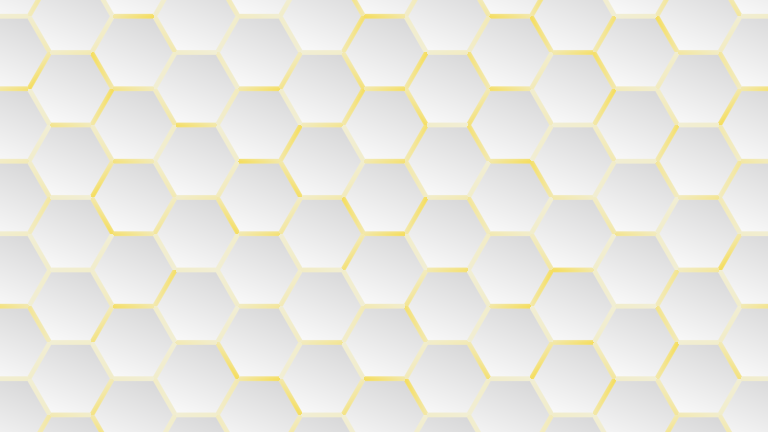
Reproduce this pattern procedurally as a WebGL 1 fragment shader.

```glsl
precision highp float;
// Flat-topped hexagon tiles with a soft grey-to-white gradient, set apart by
// thin seams. Each seam runs from pale cream to gold, with a strength hashed
// per edge and raised along wandering vertical bands.

uniform vec2 u_resolution;

// Lengths are in canvas heights; seam width is in units of the tile pitch.
const float PITCH = 0.1678;
const vec2 ORIGIN = vec2(0.0185, 0.8785);
const float SEAM_WIDTH = 0.066;
const float GOLD_BAND_PERIOD = 4.8 * 0.4311;
const float GOLD_BAND_START = 1.3;
const vec2 LIGHT_DIR = vec2(-0.36, -0.93);
const vec3 TILE_DARK = vec3(0.845, 0.845, 0.848);
const vec3 TILE_LIGHT = vec3(0.975);
const vec3 SEAM_PALE = vec3(0.945, 0.935, 0.85);
const vec3 SEAM_GOLD = vec3(0.96, 0.87, 0.38);

const float SIN60 = 0.8660254;
const float EDGE_LENGTH = 0.5773503;

float hash(vec2 p) {
  return fract(sin(dot(p, vec2(127.1, 311.7))) * 43758.5453);
}

// Centre of the tile holding q: nearest point of two offset rectangular grids.
vec2 hexCentre(vec2 q) {
  vec2 cell = vec2(2.0 * SIN60, 1.0);
  vec2 even = floor(q / cell + 0.5) * cell;
  vec2 odd = (floor(q / cell) + 0.5) * cell;
  return distance(q, even) < distance(q, odd) ? even : odd;
}

// Unit normal of the tile edge nearest to a point in tile coordinates.
vec2 nearestNormal(vec2 local) {
  vec2 side = vec2(local.x < 0.0 ? -1.0 : 1.0, local.y < 0.0 ? -1.0 : 1.0);
  vec2 slanted = side * vec2(SIN60, 0.5);
  vec2 level = vec2(0.0, side.y);
  return dot(local, slanted) > dot(local, level) ? slanted : level;
}

vec3 tileColour(vec2 local, vec2 centre) {
  float variation = 0.05 * (hash(centre + 7.3) - 0.5);
  float light = 0.5 + 0.92 * dot(local, LIGHT_DIR) + variation;
  return mix(TILE_DARK, TILE_LIGHT, clamp(light, 0.0, 1.0));
}

// The edge midpoint is shared by both tiles, so its hash agrees on either side.
vec3 seamColour(vec2 q, vec2 midpoint, vec2 normal) {
  vec2 key = floor(midpoint / vec2(0.5 * SIN60, 0.25) + 0.5);
  vec2 across = normal.y < 0.0 ? -normal : normal;
  vec2 along = vec2(across.y, -across.x);
  float t = clamp(dot(q - midpoint, along) / EDGE_LENGTH + 0.5, 0.0, 1.0);
  if (hash(key + 19.0) < 0.5) t = 1.0 - t;

  float phase = (midpoint.x - GOLD_BAND_START) / GOLD_BAND_PERIOD;
  float band = 0.5 + 0.5 * cos(6.2831853 * phase);
  float strength = smoothstep(0.45, 1.1, hash(key) + 0.35 * band);
  float offset = dot(q - midpoint, across) / SEAM_WIDTH;
  float gold = (0.12 + 0.95 * strength) * mix(0.4, 1.0, t);
  gold *= 1.0 - 0.35 * abs(offset + 0.15);
  return mix(SEAM_PALE, SEAM_GOLD, clamp(gold, 0.0, 1.0));
}

void main() {
  vec2 q = (gl_FragCoord.xy / u_resolution.y - ORIGIN) / PITCH;
  float pixel = 1.0 / (u_resolution.y * PITCH);

  vec2 centre = hexCentre(q);
  vec2 local = q - centre;
  vec2 normal = nearestNormal(local);
  float edgeDistance = 0.5 - dot(local, normal);

  vec3 tile = tileColour(local, centre);
  vec3 seam = seamColour(q, centre + 0.5 * normal, normal);
  float halfSeam = 0.5 * SEAM_WIDTH;
  float inside = smoothstep(halfSeam - 0.75 * pixel, halfSeam + 0.75 * pixel,
                            edgeDistance);
  gl_FragColor = vec4(mix(seam, tile, inside), 1.0);
}
```
